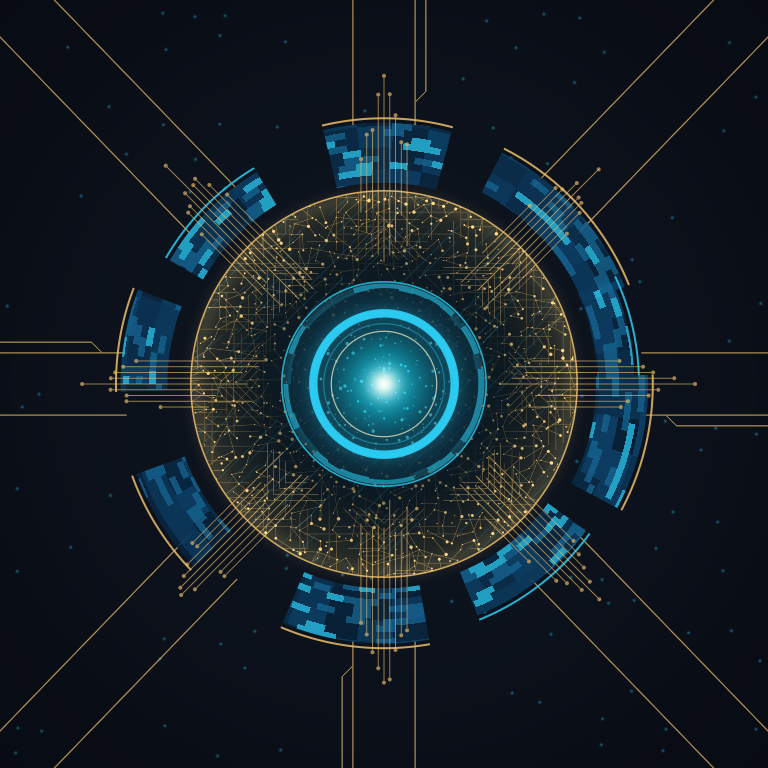
This background is drawn by a WebGL 1 fragment shader. Its source:

```glsl
precision highp float;
// A glowing cyan core in segmented rings, held by a gold sphere of circuitry,
// with blue arc panels around it and gold rails running to the canvas edges.
uniform vec2 u_resolution;
const vec3 GOLD = vec3(.88, .71, .4);
const vec3 CYAN = vec3(.16, .76, .9);

float hash(vec2 p) { return fract(sin(dot(p, vec2(127.1, 311.7))) * 43758.5); }
vec2 hash2(vec2 p) { return vec2(hash(p), hash(p + 17.3)); }
float pixel() { return 1. / min(u_resolution.x, u_resolution.y); }
float fill(float d) { return clamp(.5 - d / pixel(), 0., 1.); }
float stroke(float d, float w) { return fill(abs(d) - w); }
float band(float x, float a, float b) { return fill(a - x) * fill(x - b); }
float glow(float x, float w) { return exp(-x * x / (w * w)); }
void ink(inout vec3 col, vec3 tint, float a) { col = mix(col, tint, a); }
vec2 rotate(vec2 p, float t) {
  return vec2(cos(t) * p.x + sin(t) * p.y, cos(t) * p.y - sin(t) * p.x);
}
float segment(vec2 p, vec2 a, vec2 b) {
  vec2 d = b - a;
  return length(p - a - d * clamp(dot(p - a, d) / dot(d, d), 0., 1.));
}

// Arc of hashed data blocks with a rim; polar = (radius, degrees)
void panel(inout vec3 col, vec2 polar, float a0, float a1, float inner, float rim, vec3 tint) {
  float r = polar.x, a = polar.y;
  float off = abs(mod(a - .5 * (a0 + a1) + 180., 360.) - 180.);
  float sweep = .9 * fill((off - .5 * (a1 - a0)) * r * .01745);
  float row = floor(r / .0085);
  float block = hash(vec2(floor(a / 4.5 + hash(vec2(row, 3)) * 9.), row));
  float plate = hash(floor(vec2(a / 8., r / .028)));
  vec3 data = mix(vec3(.03, .13, .22), vec3(.05, .26, .42), plate);
  ink(data, vec3(.09, .43, .62), .75 * step(.66, block));
  ink(data, CYAN, .8 * step(.88, block));
  ink(col, data, sweep * band(r, inner, rim - .006));
  ink(col, tint, sweep * stroke(r - rim, .0013));
}

// Jittered nodes joined to a neighbour: x = links, y = dots
vec2 network(vec2 p, float density) {
  vec2 g = p * density, web = vec2(0);
  for (int k = 0; k < 9; k++) {
    vec2 c = floor(g) + vec2(mod(float(k), 3.), floor(float(k) / 3.)) - 1.;
    float pick = hash(c + 5.7);
    vec2 a = c + hash2(c), n = c + (pick < .5 ? vec2(1, 0) : vec2(0, 1));
    float link = stroke(segment(g, a, n + hash2(n)) / density, .0003);
    float node = fill(length(g - a) / density - .0006 - .0017 * pick * pick);
    web = max(web, vec2(link * step(.25, fract(pick * 7.)), node));
  }
  return web;
}

// Broken straight tracks along x
float tracks(vec2 p, float density) {
  vec2 g = p * density;
  float lane = floor(g.y), piece = floor(g.x * .18 + hash(vec2(lane, 2)) * 5.);
  return step(.62, hash(vec2(piece, lane))) * stroke((fract(g.y) - .5) / density, .0004);
}

// Straight rails with stepped side rails, then diagonal rails
float rails(vec2 p) {
  vec2 q = abs(p.x) > abs(p.y) ? vec2(p.x, -p.y) * sign(p.x) : p.yx * sign(p.y);
  float rail = stroke(abs(q.y) - .0405, .0008) * fill(.335 - q.x);
  float side = .0545 - clamp(.381 - q.x, 0., .014);
  rail = max(rail, stroke(q.y - side, .0008) * fill(.367 - q.x));
  vec2 d = rotate(abs(p), .7854);
  float gap = abs(d.y - .0165 * d.x + .003) - .0422;
  return max(rail, stroke(gap, .0008) * fill(.315 - d.x));
}

// Eight bundles of wires with end dots, plus nested chevrons
float bundles(vec2 p, float angle) {
  float sector = floor(angle / 45. + .5);
  vec2 q = rotate(p, radians(sector * 45.));
  float lane = floor(q.y / .0075 + .5), h = hash(vec2(lane, mod(sector, 8.)));
  float y = q.y - lane * .0075, tip = .405 - .02 * abs(lane) - .035 * h;
  float wire = stroke(y, .0006) * band(q.x, .15 + .08 * h, tip);
  wire = max(wire, fill(length(vec2(q.x - tip, y)) - .0026)) * step(abs(lane), 4.);
  float k = q.x + abs(q.y);
  float chevron = stroke(mod(k, .011) - .0055, .0005) * band(k, .175, .222);
  return max(wire * .7, chevron * fill(.162 - q.x) * .4);
}

void main() {
  vec2 p = (gl_FragCoord.xy - .5 * u_resolution) * pixel();
  float r = length(p), angle = degrees(atan(p.y, p.x + 1e-6));
  vec2 polar = vec2(r, angle);
  // Night field, specks and rails
  vec3 col = mix(vec3(.05, .075, .115), vec3(.032, .045, .078), smoothstep(.2, .7, r));
  vec2 cell = floor(p * 26.), spot = fract(p * 26.) - .2 - .6 * hash2(cell);
  col += CYAN * .4 * step(.86, hash(cell + 4.)) * glow(length(spot), .05);
  ink(col, GOLD, .78 * rails(p));
  // Arc panels
  panel(col, polar, 75., 103.5, .262, .346, GOLD);
  panel(col, polar, 22., 63., .28, .344, GOLD);
  panel(col, polar, 0., 25., .278, .332, CYAN);
  panel(col, polar, -28., 2., .276, .35, GOLD);
  panel(col, polar, -68., -36., .264, .331, CYAN);
  panel(col, polar, -113., -80., .266, .344, GOLD);
  panel(col, polar, 200., 224., .276, .349, GOLD);
  panel(col, polar, 159., 181.7, .282, .349, GOLD);
  panel(col, polar, 121., 150., .272, .328, CYAN);
  // Sphere of gold circuitry, densest near its rim
  float ball = fill(r - .251), shell = smoothstep(.12, .235, r);
  ink(col, vec3(.045, .085, .12) + vec3(.09, .07, .03) * shell * shell, ball);
  vec2 web = max(network(p, 38.), network(rotate(p, .7) + 3., 67.));
  ink(col, CYAN * .65, ball * .4 * tracks(rotate(p, .785), 85.));
  ink(col, GOLD * .85, ball * web.x * (.14 + .5 * shell));
  float grid = max(tracks(p, 105.), tracks(p.yx + 4., 105.));
  ink(col, GOLD * .8, ball * grid * shell * .5);
  ink(col, vec3(1, .84, .52), ball * web.y * (.4 + .55 * shell));
  ink(col, GOLD, bundles(p, angle));
  ink(col, GOLD, .85 * stroke(r - .2515, .001));
  col += GOLD * .1 * glow(r - .245, .012);
  // Core disc and light
  ink(col, vec3(.045, .17, .24), .65 * fill(r - .126));
  ink(col, vec3(.06, .7, .8), .85 * glow(r, .054) + .14 * glow(r, .1));
  col += CYAN * .3 * web.y * fill(r - .086);
  // Segmented outer ring, main ring and thin inner circles
  float tile = hash(vec2(floor(angle / 9.), 6));
  ink(col, CYAN * .85, band(r, .121 + .004 * tile, .131) * (.25 + .5 * step(.35, tile)));
  ink(col, CYAN, .85 * stroke(r - .133, .0011));
  ink(col, CYAN, .9 * band(r, .0865, .0975));
  ink(col, CYAN * .8, .6 * stroke(r - .0785, .0008));
  ink(col, vec3(.88, .88, .74), .8 * stroke(r - .0686, .0008));
  col += CYAN * .12 * glow(r - .093, .013);
  ink(col, vec3(.97, 1, .97), glow(r, .019));
  gl_FragColor = vec4(col, 1);
}
```
